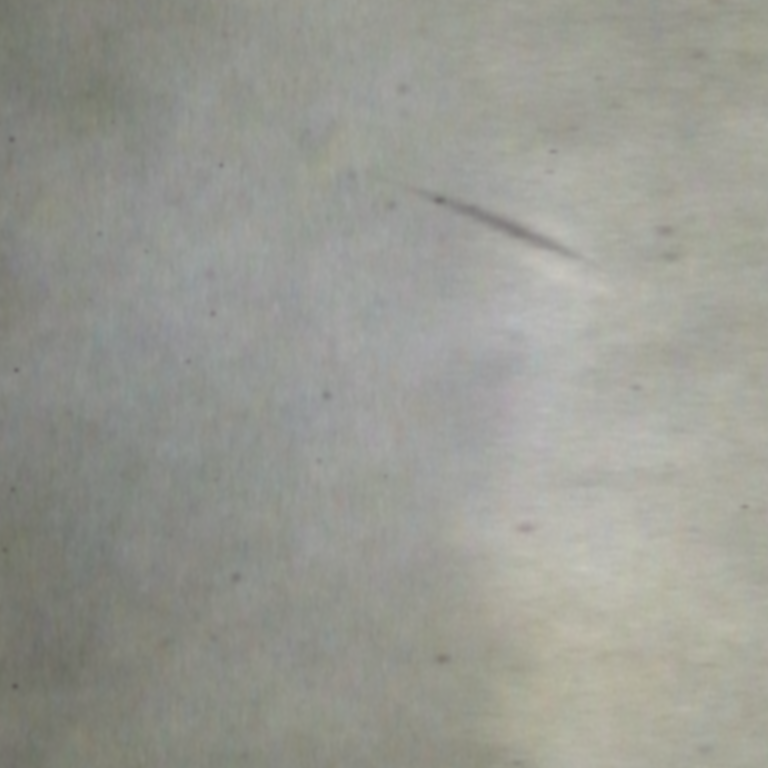
This texture is drawn by a Shadertoy shader. Its source:

```glsl
// A softly lit, worn grey plaster wall with one shallow diagonal crease.
// Broad light comes from gaussian glows; mottling, brushed streaks and
// specks come from cellular noise that sums or tests jittered spots.

vec3 hash3(vec2 cell) {
    vec3 h = fract(vec3(cell.xyx) * vec3(0.1031, 0.1030, 0.0973));
    h += dot(h, h.yxz + 33.33);
    return fract((h.xxy + h.yzz) * h.zyx);
}

// Smooth cellular noise: soft spots of random sign, one value per channel
vec3 spotNoise3(vec2 p) {
    vec2 cell = floor(p);
    vec3 sum = vec3(0.0);
    for (int j = -1; j <= 1; j++)
    for (int i = -1; i <= 1; i++) {
        vec2 id = cell + vec2(i, j);
        vec2 d = p - id - hash3(id + 57.0).xy;
        float k = max(0.0, 1.0 - dot(d, d));
        sum += (hash3(id + 307.0) * 2.0 - 1.0) * k * k * k;
    }
    return sum;
}

float spotNoise(vec2 p) { return spotNoise3(p).x; }

float glow(vec2 p, vec2 center, vec2 radius) {
    vec2 q = (p - center) / radius;
    return exp(-dot(q, q));
}

// Small soft dark specks, one candidate per cell
float specks(vec2 p, float count, float stretch) {
    vec2 cell = floor(p * count);
    float dark = 0.0;
    for (int j = -1; j <= 1; j++)
    for (int i = -1; i <= 1; i++) {
        vec2 id = cell + vec2(i, j);
        vec3 h = hash3(id + 211.0);
        vec3 look = hash3(id + 419.0);
        vec2 radius = mix(0.003, 0.008, look.x) * vec2(stretch, 1.0);
        float strength = step(0.6, h.z) * mix(0.15, 0.9, pow(look.y, 4.0));
        dark += strength * glow(p, (id + h.xy) / count, radius);
    }
    return dark;
}

// Dark fold in x, lit flanks in y
vec2 crease(vec2 p) {
    float t = (p.x - 0.46) / 0.35;
    float along = smoothstep(0.0, 0.65, t) * (1.0 - smoothstep(0.6, 1.0, t));
    float y = mix(0.780, 0.638, t) + 0.007 * sin(3.14 * clamp(t, 0.0, 1.0));
    float d = p.y - y;
    float width = mix(0.006, 0.011, along);
    float fold = exp(-d * d / (width * width)) * along;
    float flank = exp(-pow((abs(d + 0.002) - 0.025) / 0.016, 2.0));
    return vec2(fold, flank * smoothstep(0.4, 0.75, t) * (1.0 - smoothstep(0.75, 1.0, t)));
}

void mainImage(out vec4 fragColor, in vec2 fragCoord) {
    vec2 p = fragCoord / iResolution.xy;
    float rightSide = smoothstep(0.45, 0.70, p.x);

    // Broad light, with its edges bent by slow noise
    vec2 q = p + 0.045 * spotNoise3(p * 7.0).xy + 0.02 * spotNoise3(p * 19.0).xy;
    float light = mix(0.480, 0.640, smoothstep(-0.1, 0.85, q.x));
    light += 0.055 * glow(q, vec2(0.20, 0.68), vec2(0.24, 0.28));
    light += 0.075 * glow(q, vec2(0.73, 0.62), vec2(0.10, 0.18));
    light += 0.070 * glow(q, vec2(0.76, 0.16), vec2(0.12, 0.20));
    light += 0.040 * glow(q, vec2(0.88, 0.38), vec2(0.20, 0.14));
    light += 0.020 * glow(q, vec2(0.42, 0.85), vec2(0.14, 0.20));
    light -= 0.035 * glow(q, vec2(0.62, 0.08), vec2(0.10, 0.22));
    light -= 0.040 * glow(q, vec2(0.83, 0.88), vec2(0.24, 0.12));
    light -= 0.025 * glow(q, vec2(0.00, 0.05), vec2(0.25, 0.35));
    light -= 0.025 * glow(q, vec2(0.00, 1.00), vec2(0.15, 0.25));

    // Cloudy mottling, drawn out sideways on the right
    float amp = 0.026;
    vec2 scale = vec2(5.0, 6.0);
    for (int i = 0; i < 5; i++) {
        float even = spotNoise(p * scale + float(i) * 19.0);
        float drawn = spotNoise(p * scale * vec2(0.9, 1.8) + float(i) * 23.0);
        light += amp * mix(even, drawn, rightSide);
        amp *= 0.72;
        scale *= 2.0;
    }

    // Fine brushing, upright on the left and level on the right, over grain
    float upright = spotNoise(p * vec2(150.0, 60.0));
    float level = spotNoise(p * vec2(45.0, 125.0) + 9.0);
    light += 0.013 * mix(upright, level, rightSide);
    light += 0.009 * spotNoise(p * vec2(190.0, 150.0) + 40.0);

    // Cool grey in the middle left, warm grey at the right and bottom
    float cool = glow(q, vec2(0.30, 0.58), vec2(0.42, 0.42));
    vec3 tint = mix(vec3(0.004, 0.006, -0.040), vec3(-0.006, 0.005, -0.004), cool);
    tint += vec3(0.012, 0.002, -0.020) * glow(q, vec2(0.78, 0.14), vec2(0.18, 0.20));
    tint += vec3(0.005, 0.0, 0.024) * glow(q, vec2(0.68, 0.50), vec2(0.18, 0.24));
    tint += vec3(0.035, 0.018, -0.015) * glow(q, vec2(0.425, 0.78), vec2(0.022, 0.028));
    vec3 color = vec3(light) + tint;

    // Faint colour blotches, coarse and fine
    color += 0.009 * spotNoise3(p * 14.0 + 87.0) * vec3(0.6, 0.4, 1.3);
    color += 0.013 * spotNoise3(p * vec2(70.0, 32.0) + 71.0) * vec3(0.9, 0.7, 1.1);

    // Crease and specks
    vec2 fold = crease(p);
    color += fold.y * vec3(0.050, 0.046, 0.040);
    color -= fold.x * vec3(0.135, 0.145, 0.130);
    color -= specks(p, 15.0, mix(1.0, 1.8, rightSide)) * vec3(0.13, 0.15, 0.13);

    fragColor = vec4(clamp(color, 0.0, 1.0), 1.0);
}
```
